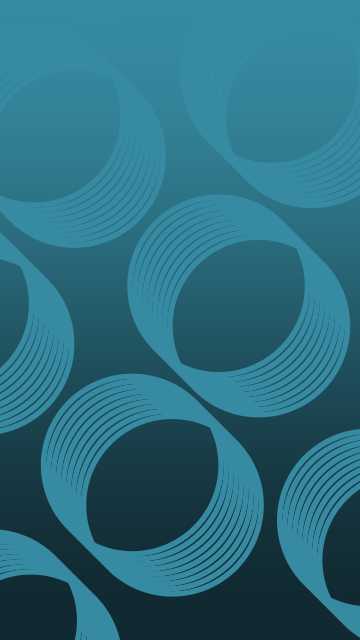
Reproduce this background procedurally as a Shadertoy shader.

```glsl
#define LIGHT vec3(0.21, 0.54, 0.63)
#define DARK vec3(0.065, 0.16, 0.19)
#define CIRCLES 9
#define RINGS_PER_CHAIN 4
#define RADIUS 0.1387
#define HALF_LINE 0.0043
#define CIRCLE_STEP 0.0078
#define BEND_DRIFT vec2(-0.034, 0.010)

// Distance to a ring made of equal circles shifted along a diagonal
float ringDistance(vec2 p) {
    float d = 1e3;
    for (int i = 0; i < CIRCLES; i++) {
        float shift = (float(i) - 0.5 * float(CIRCLES - 1)) * CIRCLE_STEP;
        d = min(d, abs(length(p - shift) - RADIUS) - HALF_LINE);
    }
    return d;
}

// Rings strung along a curve whose step bends at every link
float chainDistance(vec2 p, vec2 center, vec2 link, vec2 bend) {
    float d = 1e3;
    for (int i = 0; i < RINGS_PER_CHAIN; i++) {
        d = min(d, ringDistance(p - center));
        center += link;
        link += bend;
        bend += BEND_DRIFT;
    }
    return d;
}

void mainImage(out vec4 fragColor, in vec2 fragCoord) {
    // Canvas height is one unit, y runs down from the top
    vec2 p = vec2(fragCoord.x, iResolution.y - fragCoord.y) / iResolution.y;
    float pixel = 1.0 / iResolution.y;

    // Vertical fade
    vec3 color = mix(LIGHT, DARK, smoothstep(0.0, 1.0, p.y));

    // Left, middle and right chains
    float d = chainDistance(p, vec2(0.124, -0.145), vec2(-0.039, 0.358), vec2(-0.104, -0.065));
    d = min(d, chainDistance(p, vec2(0.456, 0.151), vec2(-0.083, 0.327), vec2(-0.052, -0.047)));
    d = min(d, chainDistance(p, vec2(0.607, 0.844), vec2(0.0, 0.4), vec2(0.0)));

    // Flat line colour with smooth edges
    color = mix(color, LIGHT, clamp(0.5 - d / pixel, 0.0, 1.0));
    fragColor = vec4(color, 1.0);
}
```
